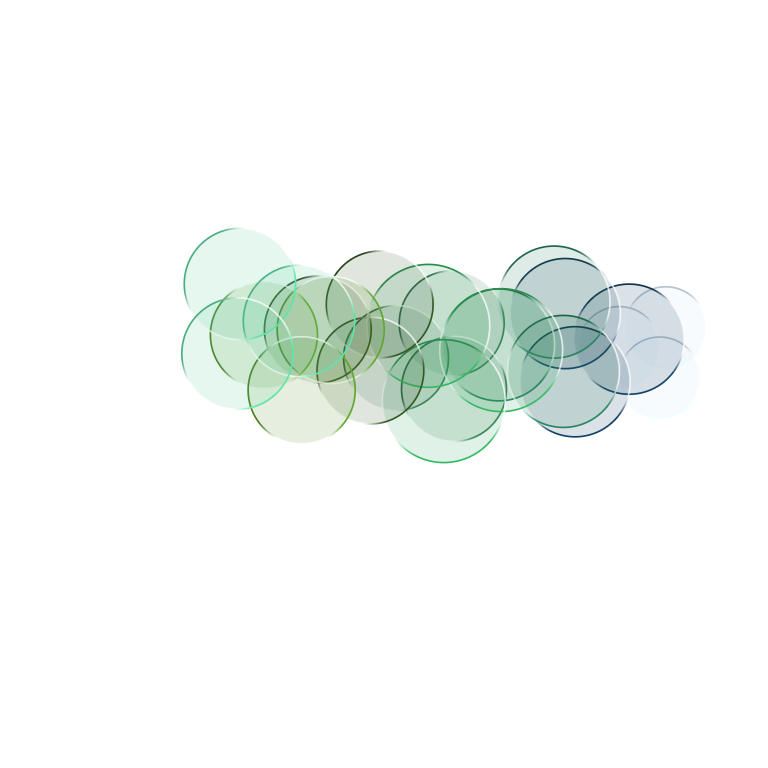
This background is drawn by a WebGL 2 fragment shader. Its source:

```glsl
#version 300 es
precision highp float;
// A band of translucent discs on white, running from mint through greens to navy.
// Each cluster is a trefoil: three equal discs spaced evenly around a centre.
// Every rim fades along one axis, from ink through white and back to ink.

#define CLUSTERS 8
#define SPREAD 0.722       // lobe distance from the centre, in disc radii
#define FILL_ALPHA 0.15
#define RIM_WIDTH 0.0022
#define WHITE_ALPHA 0.75   // strength of the white part of a rim
#define FADE_START 0.42    // rim fade range along the axis
#define FADE_END 0.82
#define HEAD_GAIN 0.85     // ink brightness at the two rim ends
#define TAIL_GAIN 1.12

uniform vec2 u_resolution;
out vec4 fragColor;

// Cluster layout: centre x, centre y, disc radius, rotation in degrees
const vec4 LAYOUT[CLUSTERS] = vec4[](
  vec4(0.337, 0.584, 0.0725, -2.0),
  vec4(0.389, 0.542, 0.0697, 34.3),
  vec4(0.4635, 0.564, 0.0695, 52.0),
  vec4(0.596, 0.5325, 0.080, 11.6),
  vec4(0.565, 0.5355, 0.0683, 62.0),
  vec4(0.7014, 0.558, 0.0729, 67.7),
  vec4(0.768, 0.551, 0.0717, 8.2),
  vec4(0.844, 0.5435, 0.0527, 53.0));

// Cluster ink: red, green, blue, rim axis in degrees
const vec4 INK[CLUSTERS] = vec4[](
  vec4(0.34, 0.80, 0.60, 148.0),
  vec4(0.34, 0.58, 0.16, 180.0),
  vec4(0.18, 0.31, 0.13, 145.0),
  vec4(0.19, 0.65, 0.36, 100.0),
  vec4(0.21, 0.45, 0.31, 152.0),
  vec4(0.14, 0.47, 0.34, 103.0),
  vec4(0.07, 0.23, 0.36, 103.0),
  vec4(0.83, 0.90, 0.96, 95.0));

vec2 direction(float degreesAngle) {
  float a = radians(degreesAngle);
  return vec2(cos(a), sin(a));
}

// Lays one disc, fill then rim, over the colour beneath
vec3 paintDisc(vec3 base, vec2 offset, float radius, vec4 ink, float pixel) {
  float dist = length(offset) - radius;
  float fill = 1.0 - smoothstep(-0.6 * pixel, 0.6 * pixel, dist);
  vec3 color = mix(base, ink.rgb, FILL_ALPHA * fill);

  float along = dot(offset, direction(ink.w)) / radius;
  float inked = smoothstep(FADE_START, FADE_END, abs(along));
  vec3 endInk = ink.rgb * (along > 0.0 ? HEAD_GAIN : TAIL_GAIN);
  vec3 rimColor = mix(vec3(1.0), min(endInk, 1.0), inked);
  float rim = clamp((0.5 * RIM_WIDTH - abs(dist)) / pixel + 0.5, 0.0, 1.0);
  return mix(color, rimColor, rim * mix(WHITE_ALPHA, 1.0, inked));
}

void main() {
  float side = min(u_resolution.x, u_resolution.y);
  vec2 p = (gl_FragCoord.xy - 0.5 * u_resolution) / side + 0.5;
  float pixel = 1.0 / side;
  vec3 color = vec3(1.0);

  // Clusters stack from right to left, three lobes each
  for (int i = CLUSTERS - 1; i >= 0; i--) {
    vec4 cluster = LAYOUT[i];
    for (int lobe = 0; lobe < 3; lobe++) {
      vec2 arm = direction(cluster.w + 120.0 * float(lobe));
      vec2 center = cluster.xy + SPREAD * cluster.z * arm;
      color = paintDisc(color, p - center, cluster.z, INK[i], pixel);
    }
  }
  fragColor = vec4(color, 1.0);
}
```
